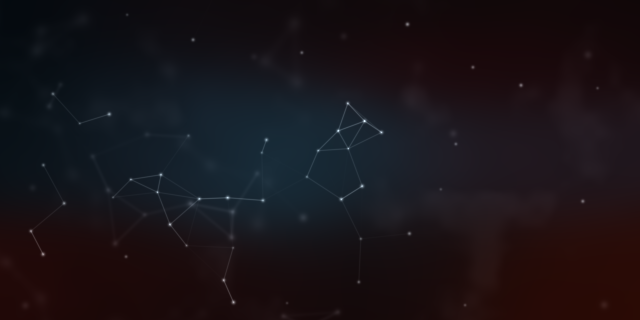
Reproduce this background procedurally as a Shadertoy shader.

```glsl
// Dark nebula backdrop with a plexus of faint nodes and links.
// Colour comes from a normalised blend of soft spots; the web is three jittered
// grids (sharp, soft, hazy) whose neighbouring nodes are joined by thin lines.

#define CELL_SIZE 0.108
#define LINE_WIDTH 0.0023
#define DOT_RADIUS 0.0050
#define LINE_GAIN 0.25
#define DOT_GAIN 0.60
#define STRAY_CHANCE 0.07
#define CLUSTER_CHANCE 0.60
#define SMOKE_GAIN 0.045
#define SPOT_SCALE 1.12
#define WEB_TINT vec3(0.74, 0.78, 0.80)
#define HAZE_TINT vec3(0.74, 0.74, 0.78)

vec2 hash2(vec2 p) {
    vec3 q = fract(p.xyx * vec3(0.1031, 0.1030, 0.0973));
    q += dot(q, q.yzx + 33.33);
    return fract((q.xx + q.yz) * q.zy);
}

float valueNoise(vec2 p) {
    vec2 i = floor(p), f = fract(p);
    f = f * f * (3.0 - 2.0 * f);
    return mix(mix(hash2(i).x, hash2(i + vec2(1, 0)).x, f.x),
               mix(hash2(i + vec2(0, 1)).x, hash2(i + vec2(1, 1)).x, f.x), f.y);
}

float fbm(vec2 p) {
    float sum = 0.0, amp = 0.55;
    for (int i = 0; i < 3; i++) {
        sum += amp * valueNoise(p);
        p = p * 2.03 + 7.3;
        amp *= 0.5;
    }
    return sum;
}

float bell(vec2 p, vec2 centre, vec2 radius) {
    vec2 d = (p - centre) / radius;
    return exp(-dot(d, d));
}

vec4 spot(vec2 uv, vec2 centre, vec2 radius, vec3 colour) {
    return bell(uv, centre, radius * SPOT_SCALE) * vec4(colour, 1.0);
}

// Soft colour field, uv in 0..1
vec3 backdrop(vec2 uv) {
    vec4 s = vec4(0.0);
    // cold side and centre
    s += spot(uv, vec2(0.00, 0.95), vec2(0.20, 0.25), vec3(0.010, 0.035, 0.055));
    s += spot(uv, vec2(0.02, 0.58), vec2(0.15, 0.20), vec3(0.025, 0.055, 0.075));
    s += spot(uv, vec2(0.23, 0.58), vec2(0.16, 0.19), vec3(0.085, 0.125, 0.170));
    s += spot(uv, vec2(0.47, 0.50), vec2(0.17, 0.21), vec3(0.085, 0.170, 0.220));
    // dim upper edge and red band
    s += spot(uv, vec2(0.33, 0.95), vec2(0.20, 0.16), vec3(0.065, 0.045, 0.060));
    s += spot(uv, vec2(0.60, 1.00), vec2(0.20, 0.12), vec3(0.060, 0.033, 0.038));
    s += spot(uv, vec2(0.72, 0.80), vec2(0.22, 0.12), vec3(0.115, 0.030, 0.040));
    s += spot(uv, vec2(1.00, 0.95), vec2(0.20, 0.18), vec3(0.070, 0.030, 0.035));
    // mauve right side
    s += spot(uv, vec2(0.82, 0.50), vec2(0.20, 0.18), vec3(0.130, 0.095, 0.125));
    // warm lower edge
    s += spot(uv, vec2(0.06, 0.12), vec2(0.25, 0.18), vec3(0.138, 0.035, 0.030));
    s += spot(uv, vec2(0.40, 0.05), vec2(0.20, 0.16), vec3(0.085, 0.035, 0.040));
    s += spot(uv, vec2(0.62, 0.20), vec2(0.12, 0.15), vec3(0.065, 0.045, 0.055));
    s += spot(uv, vec2(0.95, 0.15), vec2(0.25, 0.16), vec3(0.160, 0.040, 0.020));
    return s.rgb / s.a;
}

// Node of a grid cell: xy = place, z = strength (0 when the cell is empty)
vec3 node(vec2 cell, float size, float seed, float spread) {
    vec2 place = (cell + 0.04 + 0.92 * hash2(cell + seed)) * size;
    vec2 dice = hash2(cell + seed + 57.0);
    float cluster = bell(place, vec2(0.68, 0.45), vec2(0.54, 0.36) * spread);
    float chance = mix(STRAY_CHANCE, CLUSTER_CHANCE, cluster);
    return vec3(place, dice.x < chance ? mix(0.3, 1.0, dice.y) : 0.0);
}

float segmentDistance(vec2 p, vec2 a, vec2 b) {
    vec2 ab = b - a;
    return length(p - a - ab * clamp(dot(p - a, ab) / dot(ab, ab), 0.0, 1.0));
}

// One depth layer: x = light of the links, y = light of the nodes
vec2 web(vec2 p, float size, float seed, float lineW, float dotR, float spread) {
    vec2 home = floor(p / size), light = vec2(0.0);
    for (int j = -2; j <= 2; j++)
    for (int i = -2; i <= 2; i++) {
        vec2 cell = home + vec2(i, j);
        vec3 a = node(cell, size, seed, spread);
        if (a.z == 0.0) continue;
        float r = length(p - a.xy) / (dotR * mix(0.65, 1.15, a.z));
        light.y += a.z * exp(-r * r);
        // links to the right, upper right, upper and upper left cells
        for (int k = 0; k < 4; k++) {
            vec2 next = k == 0 ? vec2(1, 0) : vec2(2 - k, 1);
            vec3 b = node(cell + next, size, seed, spread);
            if (b.z == 0.0) continue;
            float reach = 1.0 - smoothstep(0.8, 1.6, length(b.xy - a.xy) / size);
            float d = segmentDistance(p, a.xy, b.xy) / lineW;
            light.x += reach * mix(0.3, 1.0, a.z * b.z) * exp(-d * d);
        }
    }
    return light;
}

void mainImage(out vec4 fragColor, in vec2 fragCoord) {
    vec2 uv = fragCoord / iResolution.xy;
    vec2 p = fragCoord / iResolution.y;
    float thin = max(LINE_WIDTH, 0.6 / iResolution.y);

    // backdrop with drifting smoke
    vec3 colour = backdrop(uv) * mix(0.80, 1.16, fbm(p * 2.5 + 11.0));
    float smoke = smoothstep(0.50, 0.85, fbm(p * 6.0 + 3.0));
    colour += SMOKE_GAIN * smoke * HAZE_TINT;

    // far haze, middle depth, then the focused web
    vec2 haze = web(p, CELL_SIZE * 1.6, 91.0, 0.016, 0.026, 2.0);
    vec2 soft = web(p, CELL_SIZE * 1.3, 43.0, 0.006, 0.011, 1.3);
    vec2 sharp = web(p, CELL_SIZE, 17.0, thin, DOT_RADIUS, 1.0);
    colour += HAZE_TINT * dot(haze, vec2(0.022, 0.045));
    colour += HAZE_TINT * dot(soft, vec2(0.075, 0.13));
    colour += WEB_TINT * dot(sharp, vec2(LINE_GAIN, DOT_GAIN));

    fragColor = vec4(clamp(colour, 0.0, 1.0), 1.0);
}
```
